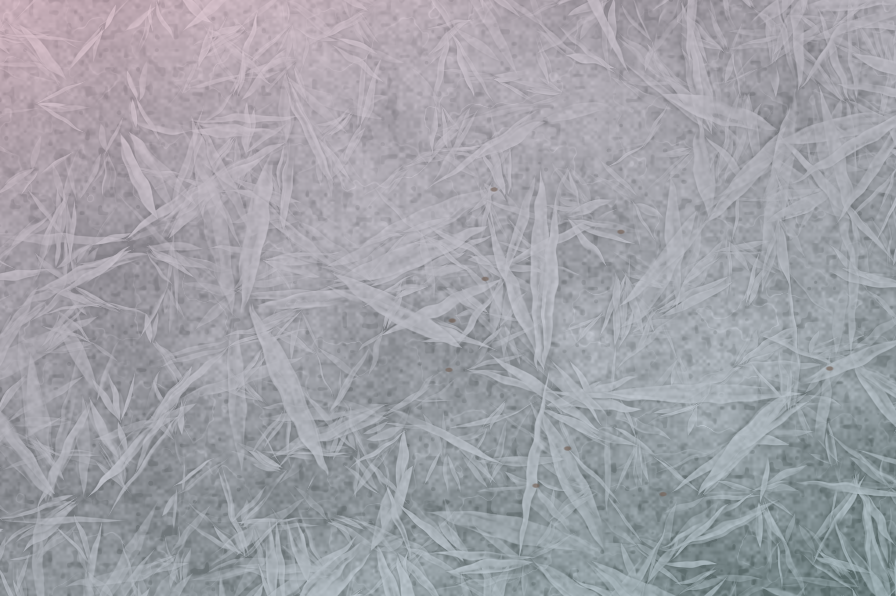
This texture is drawn by a Shadertoy shader. Its source:

```glsl
#define LAYERS 4
#define NEEDLES 6
#define COARSE_SCALE 2.7
#define FAN_SPREAD 1.3
#define NEEDLE_WIDTH 0.075
#define GRAIN_SCALE 165.0
#define GRAIN_AMOUNT 0.42
#define SHADOW_AMOUNT 0.26
#define WARM_LIGHT vec3(0.80, 0.735, 0.775)
#define COOL_LIGHT vec3(0.69, 0.76, 0.785)
#define WARM_DARK vec3(0.60, 0.55, 0.59)
#define COOL_DARK vec3(0.34, 0.41, 0.41)

float hash(vec2 p) {
    return fract(sin(dot(p, vec2(127.1, 311.7))) * 43758.5453);
}

float noise(vec2 p) {
    vec2 i = floor(p), f = fract(p);
    f = f * f * (3.0 - 2.0 * f);
    return mix(mix(hash(i), hash(i + vec2(1, 0)), f.x),
               mix(hash(i + vec2(0, 1)), hash(i + vec2(1, 1)), f.x), f.y);
}

float fbm(vec2 p) {
    float sum = 0.0, amp = 0.5;
    for (int i = 0; i < 4; i++) {
        sum += amp * noise(p);
        p = mat2(1.6, 1.2, -1.2, 1.6) * p + 7.3;
        amp *= 0.5;
    }
    return sum / 0.9375;
}

// Grainy, mottled ice between the crystals
float iceGround(vec2 p) {
    float patches = fbm(p * 5.0 + 3.0);
    float grain = 0.6 * noise(p * GRAIN_SCALE) + 0.4 * noise(p * GRAIN_SCALE * 0.45);
    float vein = abs(fbm(p * 15.0 + 20.0) - 0.5);
    float ice = 0.52 + 0.75 * (patches - 0.5) + GRAIN_AMOUNT * (grain - 0.5);
    ice += 0.25 * smoothstep(0.025, 0.0, vein) * noise(p * 22.0);
    return ice - 0.25 * smoothstep(0.68, 0.9, noise(p * 95.0 + 40.0));
}

// Paints fans of splintered needles, one hub per grid cell, over the ice
float paintNeedles(float ice, vec2 p, float scale, float seed, float pixel) {
    vec2 g = p * scale + seed * 5.7;
    vec2 home = floor(g);
    float soft = 0.9 * pixel * scale;
    for (int y = -1; y <= 1; y++)
    for (int x = -1; x <= 1; x++) {
        vec2 cell = home + vec2(x, y);
        vec2 key = cell + seed * 17.0;
        vec2 hub = cell + vec2(hash(key), hash(key + 31.7));
        float heading = 6.2832 * hash(key + 57.3);
        for (int n = 0; n < NEEDLES; n++) {
            vec2 id = key + float(n) * 3.17 + 0.5;
            float angle = heading + FAN_SPREAD * (hash(id) - 0.5);
            angle += 3.1416 * step(0.75, hash(id + 4.1));
            vec2 dir = vec2(cos(angle), sin(angle));
            vec2 side = vec2(-dir.y, dir.x);
            vec2 start = side * 0.16 * (hash(id + 9.2) - 0.5);
            vec2 d = g - hub - start;
            vec2 q = vec2(dot(d, dir), dot(d, side));
            float u = q.x / mix(0.4, 0.92, hash(id + 2.3));
            q.y += 0.06 * (hash(id + 6.6) - 0.5) * u * u;
            float width = NEEDLE_WIDTH * mix(0.25, 1.0, hash(id + 8.4));
            float edge = abs(q.y) - width * 3.0 * u * (1.0 - u);
            if (edge > 0.09) continue;

            // Fibres run along the needle and split its body
            vec2 fibre = q / scale * vec2(14.0, 150.0) + hash(id + 1.9) * 60.0;
            float streak = noise(fibre);
            float strength = mix(0.35, 1.0, hash(id + 5.5));
            float body = smoothstep(soft, -soft, edge);
            float shadow = exp(-max(edge, 0.0) * 55.0) * (1.0 - body);
            ice -= SHADOW_AMOUNT * strength * shadow * smoothstep(0.2, 0.8, streak);
            float rim = smoothstep(0.02, 0.0, abs(edge));
            float tone = 0.73 + 0.2 * streak + 0.1 * rim;
            ice = mix(ice, tone, body * strength * smoothstep(0.1, 0.5, streak));
        }
    }
    return ice;
}

void mainImage(out vec4 fragColor, in vec2 fragCoord) {
    vec2 uv = fragCoord / iResolution.xy;
    vec2 p = fragCoord / iResolution.y;
    float pixel = 1.0 / iResolution.y;

    // Ragged crystal outlines, from fine to coarse
    vec2 ragged = p + 0.007 * (vec2(noise(p * 38.0), noise(p * 38.0 + 70.0)) - 0.5);
    float ice = iceGround(p);
    for (int i = 0; i < LAYERS; i++) {
        float scale = COARSE_SCALE * pow(1.5, float(LAYERS - 1 - i));
        ice = paintNeedles(ice, ragged, scale, float(i) + 1.0, pixel);
    }
    ice += 0.2 * (noise(p * GRAIN_SCALE + 11.0) - 0.5);
    ice += 0.3 * (fbm(p * 3.0 + 50.0) - 0.5);
    ice = clamp(ice, 0.0, 1.08);

    // Warm upper left to cool lower right
    float cool = clamp(0.38 * uv.x + 0.62 * (1.0 - uv.y), 0.0, 1.0);
    vec3 color = mix(mix(WARM_DARK, COOL_DARK, cool), mix(WARM_LIGHT, COOL_LIGHT, cool), ice);
    color += vec3(0.07, 0.03, 0.03) * smoothstep(0.3, 0.0, cool);

    // Rare brown debris
    vec2 cell = floor(p * 14.0);
    vec2 spot = fract(p * 14.0) - 0.3 - 0.4 * vec2(hash(cell + 5.0), hash(cell + 8.0));
    float debris = step(0.965, hash(cell + 2.0)) * smoothstep(0.09, 0.04, length(spot * vec2(0.8, 1.3)));
    color = mix(color, vec3(0.46, 0.39, 0.35), 0.7 * debris);
    fragColor = vec4(color, 1.0);
}
```
